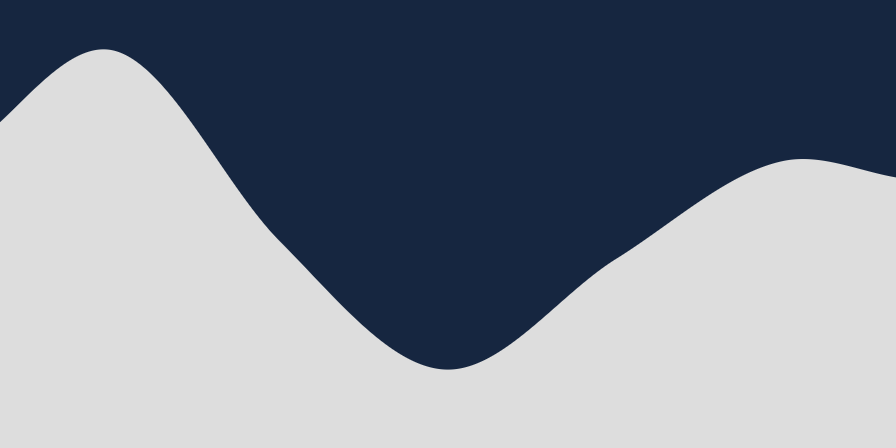
A Shadertoy shader for this background:

```glsl
// A pale rolling wave with two crests and a deep valley on flat navy.

// Cubic through two knots, each given as (x, height, slope)
float hermite(vec3 a, vec3 b, float x) {
    float width = b.x - a.x;
    float t = (x - a.x) / width;
    float s = 1.0 - t;
    return a.y * s * s * (1.0 + 2.0 * t) + b.y * t * t * (3.0 - 2.0 * t)
         + width * s * t * (a.z * s - b.z * t);
}

// Height of the wave on a canvas two units wide and one unit high
float waveHeight(float x) {
    const vec3 knots[7] = vec3[7](
        vec3(0.000, 0.727,  0.95),
        vec3(0.250, 0.888, -0.20),
        vec3(0.625, 0.461, -1.00),
        vec3(1.000, 0.175,  0.00),
        vec3(1.375, 0.422,  0.62),
        vec3(1.750, 0.641,  0.20),
        vec3(2.000, 0.604, -0.17));
    float height = knots[0].y;
    for (int i = 0; i < 6; i++) {
        if (x >= knots[i].x) height = hermite(knots[i], knots[i + 1], x);
    }
    return height;
}

void mainImage(out vec4 fragColor, in vec2 fragCoord) {
    vec2 pos = fragCoord / iResolution.xy * vec2(2.0, 1.0);

    // Signed height above the wave, scaled to a one-pixel soft edge
    float above = pos.y - waveHeight(pos.x);
    float pixel = length(vec2(dFdx(above), dFdy(above)));
    float cover = clamp(0.5 - above / pixel, 0.0, 1.0);

    vec3 navy = vec3(0.086, 0.149, 0.251);
    vec3 paleGrey = vec3(0.867);
    fragColor = vec4(mix(navy, paleGrey, cover), 1.0);
}
```
